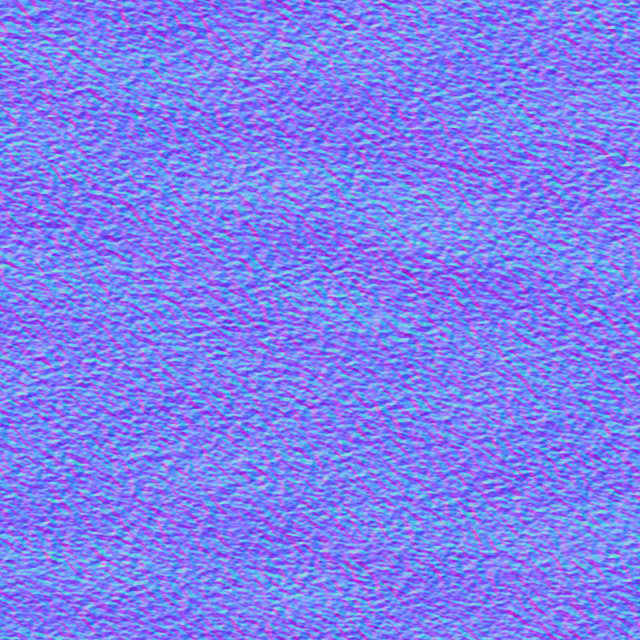
Give the GLSL for this texture map, as a three.js fragment shader.

```glsl
// Normal map of a fine rough surface: flat-lying grains crossed by slanted scarps.
varying vec2 vUv;

// Layers: angle of the features in radians, cells along and across them
const float GRAIN_ANGLE = -0.22;
const vec2 GRAIN_CELLS = vec2(66.0, 124.0);
const vec2 FINE_CELLS = vec2(125.0, 205.0);
const float SCARP_ANGLE = -0.87;
const vec2 SCARP_CELLS = vec2(36.0, 98.0);
const vec2 SWELL_CELLS = vec2(4.0, 9.0);

// Slope strength of each layer
const float GRAIN_SLOPE = 0.58;
const float FINE_SLOPE = 0.42;
const float SCARP_SLOPE = 0.60;
const float SWELL_SLOPE = 0.13;

// Lean of the profiles: positive steepens rises, negative steepens falls
const float GRAIN_LEAN = 0.25;
const float SCARP_LEAN = -0.50;

// Half the distance over which slopes are measured
const float SLOPE_STEP = 0.0009;

vec2 hashGradient(vec2 cell) {
  vec2 k = vec2(dot(cell, vec2(127.1, 311.7)), dot(cell, vec2(269.5, 183.3)));
  return 2.0 * fract(sin(k) * 43758.5453) - 1.0;
}

float gradientNoise(vec2 p) {
  vec2 i = floor(p);
  vec2 f = p - i;
  vec2 u = f * f * f * (f * (f * 6.0 - 15.0) + 10.0);
  float a = dot(hashGradient(i), f);
  float b = dot(hashGradient(i + vec2(1.0, 0.0)), f - vec2(1.0, 0.0));
  float c = dot(hashGradient(i + vec2(0.0, 1.0)), f - vec2(0.0, 1.0));
  float d = dot(hashGradient(i + vec2(1.0, 1.0)), f - vec2(1.0, 1.0));
  return mix(mix(a, b, u.x), mix(c, d, u.x), u.y);
}

// Coordinates along and across features that run at the given angle
vec2 alignTo(vec2 p, float angle) {
  float c = cos(angle);
  float s = sin(angle);
  return vec2(c * p.x + s * p.y, c * p.y - s * p.x);
}

// Noise whose ridges lean over to one side
float leaningNoise(vec2 p, float lean) {
  return gradientNoise(p + vec2(0.0, lean * gradientNoise(p)));
}

float surfaceHeight(vec2 p) {
  vec2 grain = alignTo(p, GRAIN_ANGLE);
  vec2 scarp = alignTo(p, SCARP_ANGLE);
  float h = GRAIN_SLOPE / GRAIN_CELLS.y * leaningNoise(grain * GRAIN_CELLS + 17.3, GRAIN_LEAN);
  h += FINE_SLOPE / FINE_CELLS.y * gradientNoise(grain * FINE_CELLS + 41.7);
  h += SCARP_SLOPE / SCARP_CELLS.y * leaningNoise(scarp * SCARP_CELLS + 73.1, SCARP_LEAN);
  h += SWELL_SLOPE / SWELL_CELLS.y * gradientNoise(grain * SWELL_CELLS + 5.9);
  return h;
}

void main() {
  vec2 e = vec2(SLOPE_STEP, 0.0);
  vec2 slope = vec2(
    surfaceHeight(vUv + e.xy) - surfaceHeight(vUv - e.xy),
    surfaceHeight(vUv + e.yx) - surfaceHeight(vUv - e.yx)) / (2.0 * SLOPE_STEP);

  // Encode the normal with green pointing down
  vec3 normal = normalize(vec2(-slope.x, slope.y).xyx * vec3(1.0, 1.0, 0.0) + vec3(0.0, 0.0, 1.0));
  gl_FragColor = vec4(0.5 + 0.5 * normal, 1.0);
}
```
